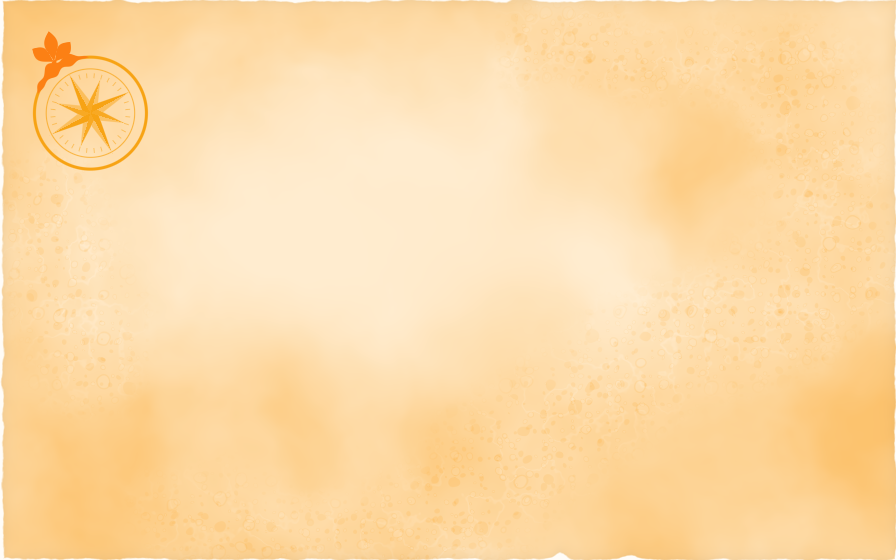
Give the GLSL for this background, as a Shadertoy shader.

```glsl
const vec3 PALE = vec3(1.0, 0.925, 0.81), AMBER = vec3(0.99, 0.778, 0.465);
const vec3 BACKING = vec3(1.0, 0.99, 0.97);
const vec3 GOLD = vec3(0.97, 0.64, 0.08), ORANGE = vec3(0.99, 0.50, 0.08);
const vec2 COMPASS = vec2(0.1615, 0.798);
const float RING = 0.1, DIAL = 0.079, TILT = 0.5, SPECKLE = 0.21, VEIN = 0.13;
const float WASH = 0.38, GRAIN = 0.48, CONTRAST = 1.35, MIDTONE = 0.36;

// Soft stains: centre, radius, strength
const vec4 STAINS[12] = vec4[12](
    vec4(1.20, 0.69, 0.09, 0.32), vec4(0.98, 0.67, 0.09, 0.17),
    vec4(0.94, 0.40, 0.11, 0.16), vec4(0.53, 0.30, 0.11, 0.38),
    vec4(0.78, 0.22, 0.08, 0.28), vec4(0.17, 0.12, 0.19, 0.42),
    vec4(1.50, 0.25, 0.15, 0.40), vec4(1.12, 0.07, 0.20, 0.18),
    vec4(1.12, 0.47, 0.13, -0.16), vec4(0.42, 0.52, 0.20, -0.08),
    vec4(1.47, 0.87, 0.13, -0.08), vec4(0.03, 0.97, 0.14, 0.28));

float hash(vec2 p) { return fract(sin(dot(p, vec2(127.1, 311.7))) * 43758.5453); }

float noise(vec2 p) {
    vec2 i = floor(p), f = fract(p);
    f = f * f * (3.0 - 2.0 * f);
    return mix(mix(hash(i), hash(i + vec2(1, 0)), f.x),
               mix(hash(i + vec2(0, 1)), hash(i + vec2(1, 1)), f.x), f.y);
}

float fbm(vec2 p) {
    float sum = 0.0, amp = 0.533;
    for (int i = 0; i < 4; i++, amp *= 0.5) {
        sum += amp * noise(p);
        p = mat2(1.6, 1.2, -1.2, 1.6) * p + 7.3;
    }
    return sum;
}

float segment(vec2 p, vec2 a, vec2 b) {
    vec2 d = b - a;
    return length(p - a - d * clamp(dot(p - a, d) / dot(d, d), 0.0, 1.0));
}

float fill(float d, float px) { return 1.0 - smoothstep(-px, px, d); }

// Where the speckles gather
float speckleMask(vec2 p) {
    float d = segment(p, vec2(1.42, 0.87), vec2(1.52, 0.52));
    d = min(d, segment(p, vec2(1.47, 0.52), vec2(1.15, 0.34)));
    d = min(d, segment(p, vec2(1.15, 0.32), vec2(0.75, 0.08)));
    d = min(d, segment(p, vec2(0.75, 0.06), vec2(0.30, 0.07)) + 0.05);
    d = min(d, segment(p, vec2(0.08, 0.62), vec2(0.15, 0.38)));
    d = min(d, segment(p, vec2(0.95, 0.90), vec2(1.40, 0.89)) + 0.04);
    return 1.0 - smoothstep(0.03, 0.16, d);
}

// Scattered dots and rings, one per grid cell
float speckles(vec2 p, float scale, float px) {
    vec2 q = p * scale, id = floor(q);
    vec2 offset = vec2(hash(id), hash(id + 17.0));
    float d = length(fract(q) - 0.32 - 0.36 * offset) - mix(0.10, 0.30, hash(id + 31.0));
    float disc = fill(d, px * scale), rim = fill(abs(d) - 0.03, px * scale);
    float mark = hash(id + 53.0) < 0.45 ? disc : rim - 0.3 * disc;
    return mark * step(hash(id + 71.0), 0.55);
}

// Four-pointed star with one half of each point shaded
float star(vec2 p, float angle, float tip, float waist, float px) {
    float c = cos(angle), s = sin(angle);
    p = mat2(c, -s, s, c) * p;
    vec2 q = abs(p);
    float shade = p.x * p.y * (q.x - q.y) > 0.0 ? 1.0 : 0.5;
    q = q.x > q.y ? q : q.yx;
    return shade * fill(dot(q - vec2(tip, 0.0), normalize(vec2(waist, tip - waist))), px);
}

void mainImage(out vec4 fragColor, in vec2 fragCoord) {
    vec2 p = fragCoord / iResolution.y;
    float width = iResolution.x / iResolution.y, px = 0.75 / iResolution.y;
    // Washed paper
    vec2 warp = vec2(fbm(p * 5.0), fbm(p * 5.0 + 40.0)) - 0.5, w = p + 0.1 * warp;
    float rim = length((w - vec2(0.72, 0.56)) / vec2(0.80, 0.48));
    float tone = 0.11 + WASH * smoothstep(0.25, 1.0, rim);
    for (int i = 0; i < 12; i++) {
        vec2 d = (w - STAINS[i].xy) / STAINS[i].z;
        tone += STAINS[i].w * exp(-dot(d, d));
    }
    tone += GRAIN * (fbm(w * 7.0 + 3.0) - 0.5) * smoothstep(0.0, 0.9, rim);
    tone = max(0.0, MIDTONE + CONTRAST * (tone - MIDTONE));
    // Speckles and pale veins
    vec2 s = p + 0.006 * (noise(p * 60.0) - 0.5);
    float marks = speckles(s, 24.0, px) + speckles(s + 3.7, 38.0, px) + speckles(s + 8.1, 62.0, px);
    float vein = 1.0 - smoothstep(0.0, 0.05, abs(fbm(p * 21.0) - 0.5));
    tone += speckleMask(p + 0.1 * warp) * (SPECKLE * marks - VEIN * vein);
    vec3 color = mix(PALE, AMBER, clamp(tone, 0.0, 1.1));
    // Torn border with two notches below
    vec2 notch = (p.xx - vec2(1.0, 1.125)) / 0.014;
    float lower = p.y - 0.001 - 0.012 * dot(exp(-notch * notch), vec2(1.0, 0.6));
    float edge = min(min(p.x - 0.005, width - 0.001 - p.x), min(lower, 0.998 - p.y));
    edge += 0.009 * (fbm(p * 38.0) - 0.5);
    color *= 1.0 - 0.04 * exp(-max(edge, 0.0) / 0.01);
    color = mix(color, BACKING, fill(edge, px * 1.5));
    // Compass rings, ticks and star
    vec2 c = p - COMPASS, base = vec2(0.097, 0.889), q = p - base;
    float r = length(c), angle = atan(c.y, c.x);
    float gold = max(fill(abs(r - RING) - 0.0027, px), 0.75 * fill(abs(r - DIAL) - 0.0009, px));
    float tick = abs(fract(angle * 32.0 / 6.28318) - 0.5) * r * 0.19635;
    gold = max(gold, 0.6 * fill(max(tick - 0.0007, abs(r - 0.067) - 0.004), px));
    gold = max(gold, 0.9 * star(c, TILT + 0.7854, 0.062, 0.010, px));
    gold = max(gold, star(c, TILT, 0.078, 0.011, px));
    // Lobed crescent and three leaves
    float arc = max(0.0, 1.0 - pow((angle - 2.2) / 0.6, 2.0));
    float crest = arc * (0.010 + 0.004 * sin(angle * 17.0));
    float leaf = arc > 0.0 ? abs(r - RING - 0.2 * crest) - crest : 1.0;
    leaf = min(leaf, segment(p, base, vec2(0.090, 0.865)) - 0.004);
    for (int i = 0; i < 3; i++) {
        float a = 2.6 - 0.85 * float(i), t = dot(q, vec2(cos(a), sin(a))) / (i == 1 ? 0.056 : 0.046);
        float breadth = 0.012 * sin(3.14159 * pow(clamp(t, 0.0, 1.0), 1.3));
        leaf = min(leaf, max(abs(q.x * sin(a) - q.y * cos(a)) - breadth, max(-t, t - 1.0) * 0.05));
    }
    fragColor = vec4(mix(mix(color, GOLD, gold), ORANGE, fill(leaf, px)), 1.0);
}
```
